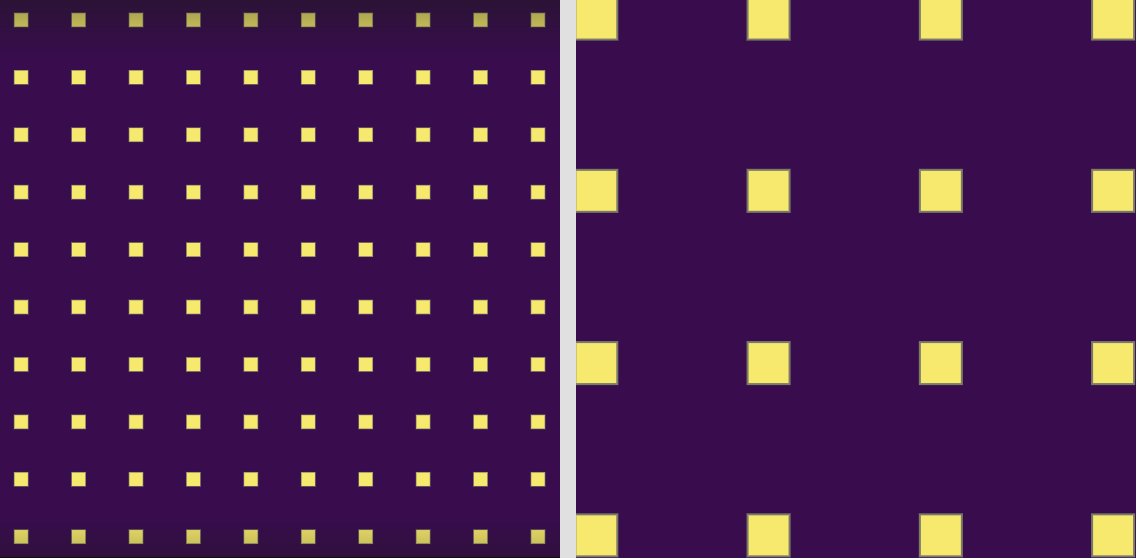
Left: the whole. Right: its middle third, enlarged.
Write a WebGL 2 fragment shader that draws this pattern.

```glsl
#version 300 es
precision highp float;
// Ten by ten grid of small yellow squares on deep purple, shaded at top and bottom.

uniform vec2 u_resolution;
out vec4 fragColor;

// Lengths are fractions of the canvas width
const float PITCH = 0.10254;
const vec2 FIRST_CENTER = vec2(0.0378, 0.0380);
const float HALF_SIDE = 0.0131;
const float RIM_WIDTH = 0.0012;
const float BASE_LINE = 0.0022;

const vec3 PURPLE = vec3(0.222, 0.047, 0.306);
const vec3 YELLOW = vec3(0.970, 0.914, 0.430);
const vec3 RIM = vec3(0.480, 0.480, 0.400);
const vec3 SHADOW = vec3(0.100, 0.110, 0.080);
const vec3 BASE = vec3(0.090, 0.045, 0.110);

// Signed distance to an axis-aligned square
float squareDistance(vec2 p, float halfSide) {
    vec2 d = abs(p) - halfSide;
    return length(max(d, 0.0)) + min(max(d.x, d.y), 0.0);
}

// Offset from the nearest grid point
vec2 gridOffset(vec2 p, vec2 origin, float pitch) {
    vec2 cell = (p - origin) / pitch;
    return (fract(cell + 0.5) - 0.5) * pitch;
}

// Antialiased coverage of the inside of a shape
float coverage(float dist, float pixel) {
    return clamp(0.5 - dist / pixel, 0.0, 1.0);
}

// Shadow strength falling linearly to zero away from an edge
float edgeShade(float dist, float reach, float strength) {
    return strength * clamp(1.0 - dist / reach, 0.0, 1.0);
}

void main() {
    float pixel = 1.0 / u_resolution.x;
    vec2 p = gl_FragCoord.xy * pixel;
    float height = u_resolution.y * pixel;

    // Squares with a thin muted rim
    float dist = squareDistance(gridOffset(p, FIRST_CENTER, PITCH), HALF_SIDE);
    vec3 color = mix(PURPLE, RIM, coverage(dist, pixel));
    color = mix(color, YELLOW, coverage(dist + RIM_WIDTH, pixel));

    // Shaded top and bottom bands
    color = mix(color, SHADOW, edgeShade(height - p.y, 0.110, 0.42));
    color = mix(color, SHADOW, edgeShade(p.y, 0.082, 0.29));

    // Dark line along the bottom edge
    color = mix(color, BASE, coverage(p.y - BASE_LINE, pixel));

    fragColor = vec4(color, 1.0);
}
```
